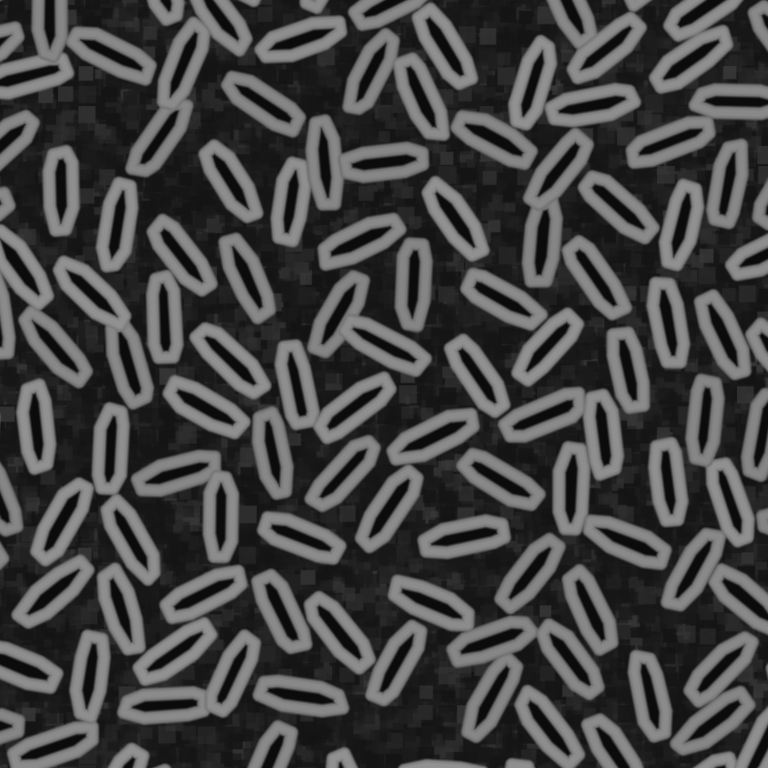
Write a WebGL 2 fragment shader that draws this pattern.

```glsl
#version 300 es
precision highp float;
// Scattered hollow grains: faceted grey rings with dark slits on a blocky dark ground.
// Grains sit on a tilted, jittered grid; every odd cell tries several poses and keeps
// the one that overlaps its even neighbours least. The ground is layered soft squares.

uniform vec2 u_resolution;
out vec4 outColor;

const float PI = 3.14159265;

// Grain layout, in canvas units
const float CELL = 0.096;
const float GRID_TILT = 0.43;
const float JITTER = 0.22;
const float DROP_SHARE = 0.03;
const int ATTEMPTS = 14;

// Grain shape
const vec2 RADII = vec2(0.0545, 0.0160);
const float SQUARENESS = 0.7;
const float STROKE = 0.0085;
const float SPINE = 0.038;
const float CLEARANCE = 0.047;
const float REACH = 0.072;
const int CORNERS = 8;
const float SOFTNESS = 0.0024;

// Grey levels
const float RING_CORE = 0.55;
const float RING_RIM = 0.455;
const float SLIT = 0.045;
const float GROUND_DARK = 0.075;
const float GROUND_RANGE = 0.15;

// Ground squares
const float BLOCK = 0.026;
const int BLOCK_LAYERS = 4;

struct Grain { vec2 center; vec2 axis; };

// Integer hash giving three values in 0..1
vec3 rand3(ivec2 cell, int salt) {
  uvec3 v = uvec3(ivec3(cell, salt)) * 1664525u + 1013904223u;
  v.x += v.y * v.z; v.y += v.z * v.x; v.z += v.x * v.y;
  v ^= v >> 16u;
  v.x += v.y * v.z; v.y += v.z * v.x; v.z += v.x * v.y;
  return vec3(v >> 8u) / 16777216.0;
}

Grain grainPose(ivec2 cell, int attempt) {
  vec3 r = rand3(cell, attempt);
  vec2 center = (vec2(cell) + 0.5 + JITTER * (2.0 * r.xy - 1.0)) * CELL;
  return Grain(center, vec2(cos(PI * r.z), sin(PI * r.z)));
}

float spineDistance(vec2 p, Grain g) {
  vec2 q = p - g.center;
  return length(q - g.axis * clamp(dot(q, g.axis), -SPINE, SPINE));
}

float overlap(Grain a, Grain b) {
  float total = 0.0;
  for (int i = -2; i <= 2; i++) {
    vec2 p = a.center + a.axis * SPINE * 0.5 * float(i);
    total += max(0.0, CLEARANCE - spineDistance(p, b));
  }
  return total;
}

// Even cells are free; odd cells fit themselves between them
Grain placeGrain(ivec2 cell) {
  Grain best = grainPose(cell, 0);
  if (((cell.x + cell.y) & 1) == 0) return best;
  Grain east = grainPose(cell + ivec2(1, 0), 0);
  Grain west = grainPose(cell - ivec2(1, 0), 0);
  Grain north = grainPose(cell + ivec2(0, 1), 0);
  Grain south = grainPose(cell - ivec2(0, 1), 0);
  float bestCost = 1e3;
  for (int k = 0; k < ATTEMPTS; k++) {
    Grain g = grainPose(cell, k);
    float cost = overlap(g, east) + overlap(g, west) + overlap(g, north) + overlap(g, south);
    if (cost < bestCost) { bestCost = cost; best = g; }
  }
  return best;
}

vec2 corner(ivec2 cell, int i) {
  vec3 r = rand3(cell, 100 + i % CORNERS);
  float angle = 2.0 * PI * (float(i) + 0.5 + 0.5 * (r.x - 0.5)) / float(CORNERS);
  vec2 dir = vec2(cos(angle), sin(angle));
  return RADII * sign(dir) * pow(abs(dir), vec2(SQUARENESS)) * mix(0.94, 1.06, r.y);
}

// Signed distance to the faceted centre line of the ring
float facetDistance(vec2 p, ivec2 cell) {
  float nearest = 1e3, side = 1.0;
  vec2 a = corner(cell, CORNERS - 1);
  for (int i = 0; i < CORNERS; i++) {
    vec2 b = corner(cell, i), e = a - b, w = p - b;
    vec2 gap = w - e * clamp(dot(w, e) / dot(e, e), 0.0, 1.0);
    nearest = min(nearest, dot(gap, gap));
    bvec3 c = bvec3(p.y >= b.y, p.y < a.y, e.x * w.y > e.y * w.x);
    if (all(c) || !any(c)) side = -side;
    a = b;
  }
  return side * sqrt(nearest);
}

float groundTone(vec2 p, float soft) {
  float tone = GROUND_DARK + 0.03;
  for (int layer = 0; layer < BLOCK_LAYERS; layer++) {
    vec2 q = p / BLOCK + vec2(0.37, 0.61) * float(layer);
    ivec2 cell = ivec2(floor(q));
    vec3 r = rand3(cell, 200 + layer), s = rand3(cell, 300 + layer);
    float halfSize = mix(0.27, 0.46, r.z);
    vec2 d = abs(fract(q) - 0.5 - (r.xy - 0.5) * (1.0 - 2.0 * halfSize)) - halfSize;
    float mask = 1.0 - smoothstep(-soft, soft, max(d.x, d.y) * BLOCK);
    tone = mix(tone, GROUND_DARK + GROUND_RANGE * s.x * s.x * s.x, mask * mix(0.4, 0.9, s.y));
  }
  return tone;
}

void main() {
  vec2 uv = gl_FragCoord.xy / u_resolution.y;
  float soft = max(SOFTNESS, 0.8 / u_resolution.y);
  float tone = groundTone(uv, 0.6 * soft);

  float ct = cos(GRID_TILT), st = sin(GRID_TILT);
  vec2 p = mat2(ct, st, -st, ct) * uv;
  ivec2 home = ivec2(floor(p / CELL));
  for (int j = -1; j <= 1; j++) for (int i = -1; i <= 1; i++) {
    ivec2 cell = home + ivec2(i, j);
    vec3 look = rand3(cell, 400);
    if (look.x < DROP_SHARE) continue;
    if (distance(p, (vec2(cell) + 0.5) * CELL) > REACH + 1.5 * JITTER * CELL) continue;
    Grain g = placeGrain(cell);
    vec2 q = p - g.center;
    if (length(q) > REACH) continue;
    q = vec2(dot(q, g.axis), dot(q, vec2(-g.axis.y, g.axis.x)));
    float d = facetDistance(q, cell);
    float core = 1.0 - smoothstep(-0.0065, 0.0, abs(d) - STROKE);
    float ring = mix(RING_RIM, RING_CORE, core) * mix(0.95, 1.04, look.y);
    float body = mix(SLIT, ring, smoothstep(-soft, soft, d + STROKE));
    tone = mix(tone, body, 1.0 - smoothstep(-soft, soft, d - STROKE));
  }
  outColor = vec4(vec3(tone), 1.0);
}
```
